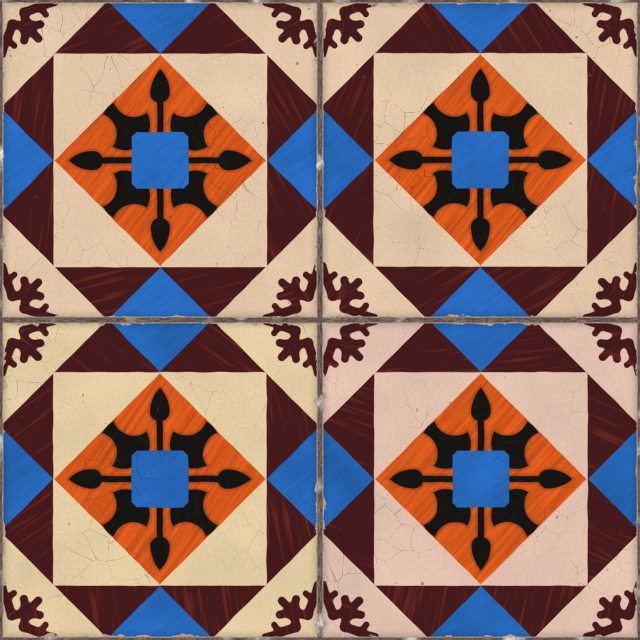
Give the GLSL for this pattern, as a WebGL 2 fragment shader.

```glsl
#version 300 es
precision highp float;
// Two by two worn, hand-painted geometric tiles with diamonds, leaves and corner sprigs.
#define TILES 2.0
#define FRAME 0.668
#define DIAMOND 0.66
#define GROUT 0.016
#define WOBBLE 0.006
#define CREAM_YELLOW vec3(0.89, 0.80, 0.64)
#define CREAM_PINK vec3(0.88, 0.75, 0.68)
#define MAROON vec3(0.27, 0.10, 0.11)
#define ORANGE vec3(0.83, 0.34, 0.11)
#define BLUE vec3(0.16, 0.42, 0.75)
#define BLACK vec3(0.085, 0.08, 0.07)
#define MORTAR vec3(0.46, 0.39, 0.35)
out vec4 fragColor;
uniform vec2 u_resolution;

vec2 hash2(vec2 p) {
  vec3 q = fract(p.xyx * vec3(0.1031, 0.1030, 0.0973));
  q += dot(q, q.yzx + 33.33);
  return fract((q.xx + q.yz) * q.zy);
}
float gradientAt(vec2 cell, vec2 f, vec2 corner) {
  return dot(hash2(cell + corner) * 2.0 - 1.0, f - corner);
}
float noise(vec2 p) {
  vec2 i = floor(p), f = p - i, s = f * f * (3.0 - 2.0 * f);
  return mix(mix(gradientAt(i, f, vec2(0, 0)), gradientAt(i, f, vec2(1, 0)), s.x),
             mix(gradientAt(i, f, vec2(0, 1)), gradientAt(i, f, vec2(1, 1)), s.x), s.y);
}
float fbm(vec2 p) {
  return noise(p) + 0.5 * noise(p * 2.1 + 7.3) + 0.25 * noise(p * 4.3 + 3.1);
}
// Brush marks drawn out along an angle
float brush(vec2 p, float angle) {
  float c = cos(angle), s = sin(angle);
  vec2 q = vec2(c * p.x + s * p.y, c * p.y - s * p.x);
  return noise(q * vec2(2.5, 42.0)) + 0.6 * noise(q * vec2(4.0, 85.0) + 9.0);
}
// Gap between the two nearest cell centres: zero along glaze cracks
float crackGap(vec2 p) {
  vec2 i = floor(p), f = p - i;
  float near = 8.0, second = 8.0;
  for (int k = 0; k < 9; k++) {
    vec2 o = vec2(k % 3, k / 3) - 1.0;
    float d = length(o + hash2(i + o) - f);
    second = min(second, max(near, d));
    near = min(near, d);
  }
  return second - near;
}
float capsule(vec2 p, vec2 a, vec2 b, float r) {
  vec2 v = b - a;
  return length(p - a - v * clamp(dot(p - a, v) / dot(v, v), 0.0, 1.0)) - r;
}
float blend(float a, float b) {
  float h = max(0.018 - abs(a - b), 0.0) / 0.018;
  return min(a, b) - h * h * 0.0045;
}
// Lobed sprig mirrored on the diagonal, measured from the tile corner
float sprig(vec2 c) {
  c = vec2(min(c.x, c.y), max(c.x, c.y));
  float d = capsule(c, vec2(0.015, 0.34), vec2(0.04, 0.25), 0.021);
  d = blend(d, capsule(c, vec2(0.04, 0.25), vec2(0.075, 0.15), 0.028));
  d = blend(d, capsule(c, vec2(0.075, 0.15), vec2(0.16, 0.16), 0.027));
  d = blend(d, length(c - 0.17) - 0.052);
  d = blend(d, capsule(c, vec2(0.17), vec2(0.238), 0.025));
  d = blend(d, capsule(c, vec2(0.165, 0.18), vec2(0.15, 0.25), 0.025));
  return blend(d, capsule(c, vec2(0.045, 0.25), vec2(0.088, 0.285), 0.019));
}
// Pointed leaf on a stem; a runs along the axis, b across it
float leaf(float a, float b) {
  float x = a - 0.42;
  float head = x > 0.0 ? length(vec2(x, b + 0.1575)) - 0.2175 : length(vec2(x, b)) - 0.06;
  return min(head, max(b - 0.019, abs(a - 0.29) - 0.12));
}
// Flared blade pointing inward along the diagonal
float blade(vec2 a) {
  vec2 q = vec2(a.x + a.y, abs(a.x - a.y)) * 0.7071;
  return max(length(q - vec2(0.31, 0.0)) - 0.155, 0.133 - length(q - vec2(0.40, 0.17)));
}

void main() {
  float px = 2.0 * TILES / min(u_resolution.x, u_resolution.y);
  #define FILL(d) clamp(0.5 - (d) / (px * 1.3), 0.0, 1.0)
  vec2 grid = gl_FragCoord.xy / u_resolution * TILES, tile = floor(grid);
  vec2 cell = fract(grid) * 2.0 - 1.0, w = cell + tile * 17.0 + 40.0;
  vec2 rnd = hash2(tile + 5.0);
  vec2 p = cell + (rnd - 0.5) * 0.014;
  p += WOBBLE * vec2(noise(w * 9.0), noise(w * 9.0 + 50.0));
  vec2 a = abs(p);
  float hi = max(a.x, a.y), lo = min(a.x, a.y), sum = a.x + a.y;
  float mottle = fbm(w * 2.5), grain = noise(w * 60.0);

  // Paints with brush marks
  vec3 cream = mix(CREAM_YELLOW, CREAM_PINK, mix(tile.x, 0.45, tile.y));
  cream *= 1.0 + 0.06 * mottle;
  vec2 side = a.x > a.y ? vec2(sign(p.x), 0.0) : vec2(0.0, sign(p.y));
  float stroke = brush(w, hash2(tile * 7.0 + side + 20.0).x * 3.1);
  float dry = smoothstep(0.05, 0.55, stroke + 0.35 * mottle);
  vec3 maroon = mix(MAROON, vec3(0.47, 0.18, 0.13), 0.6 * dry);
  vec3 orange = ORANGE * (1.0 + 0.22 * brush(w + 3.0, 0.8 + 0.3 * rnd.x));
  vec3 blue = BLUE * (1.0 + 0.14 * mottle + 0.07 * brush(w, 0.6) + 0.1 * (rnd.y - 0.5));
  vec3 black = BLACK + 0.04 * max(stroke, 0.0);

  // Frame, edge triangles and corner sprigs
  vec3 col = mix(cream, maroon, FILL(max(FRAME - hi, (sum - 1.325) * 0.7071)));
  col = mix(col, blue, FILL((lo - hi + FRAME) * 0.7071));
  col = mix(col, maroon, FILL(sprig(1.0 - a)));
  // Diamond, leaves, blades and clipped central square
  float diamond = (sum - DIAMOND) * 0.7071;
  col = mix(col, orange, FILL(diamond));
  float dark = min(leaf(hi, lo), blade(a));
  col *= 1.0 - 0.18 * FILL(diamond) * (1.0 - smoothstep(0.0, 0.025, dark));
  col = mix(col, black, FILL(dark));
  col = mix(col, blue, FILL(max(hi - 0.178, (sum - 0.325) * 0.7071)));

  // Crazed glaze, grain and pits
  float gap = crackGap(w * 6.5 + 0.5 * vec2(noise(w * 5.0), noise(w * 5.0 + 31.0)));
  float crazed = smoothstep(-0.15, 0.4, fbm(w * 1.6 + 11.0));
  col *= 1.0 - 0.17 * crazed * (1.0 - smoothstep(0.0, 0.035, gap));
  col *= 1.0 + 0.05 * grain;
  col = mix(col, MORTAR * 0.8, 0.5 * smoothstep(0.48, 0.6, noise(w * 24.0) + 0.2 * mottle));

  // Chipped rims and patchy mortar
  float edge = 1.0 - max(abs(cell.x), abs(cell.y));
  col *= 0.86 + 0.14 * smoothstep(0.01, 0.07, edge);
  float rough = fbm(w * 13.0);
  float chip = edge - GROUT - 0.045 * max(rough + 0.5 * mottle - 0.12, 0.0);
  col = mix(col, vec3(0.70, 0.61, 0.54) * (1.0 + 0.2 * grain), FILL(chip - 0.005));
  vec3 mortar = mix(MORTAR, vec3(0.80, 0.78, 0.76), smoothstep(0.1, 0.5, fbm(grid * 9.0)));
  mortar *= 0.9 + 0.45 * rough + 0.25 * grain;
  col = mix(col, mortar, FILL(edge - GROUT - 0.009 * rough));
  fragColor = vec4(clamp(col, 0.0, 1.0), 1.0);
}
```
